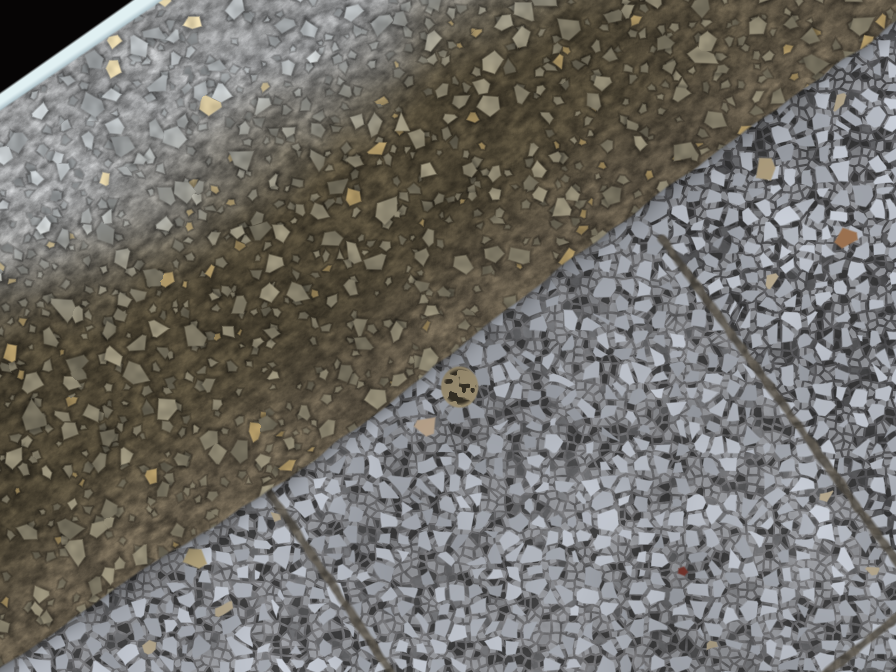
This texture is drawn by a Shadertoy shader. Its source:

```glsl
float hash(vec2 p) {
    return fract(sin(dot(p, vec2(127.1, 311.7))) * 43758.5);
}

vec2 hash2(vec2 p) {
    return vec2(hash(p), hash(p + 37.3));
}

float noise(vec2 p) {
    vec2 i = floor(p), f = fract(p);
    f = f * f * (3.0 - 2.0 * f);
    return mix(mix(hash(i), hash(i + vec2(1, 0)), f.x),
               mix(hash(i + vec2(0, 1)), hash(i + vec2(1, 1)), f.x), f.y);
}

float fbm(vec2 p) {
    float sum = 0.0, gain = 0.5;
    for (int i = 0; i < 4; i++) {
        sum += gain * noise(p);
        p = mat2(1.6, 1.2, -1.2, 1.6) * p + 7.1;
        gain *= 0.5;
    }
    return sum;
}

// Voronoi cell: x = distance to its border, y = random id
vec2 cell(vec2 p) {
    vec2 base = floor(p), nearest = vec2(0), home = vec2(0);
    float best = 9.0, border = 9.0;
    for (int k = 0; k < 9; k++) {
        vec2 g = base + vec2(k % 3 - 1, k / 3 - 1);
        vec2 r = g + 0.1 + 0.8 * hash2(g) - p;
        if (dot(r, r) < best) { best = dot(r, r); nearest = r; home = g; }
    }
    for (int k = 0; k < 25; k++) {
        vec2 g = home + vec2(k % 5 - 2, k / 5 - 2);
        vec2 r = g + 0.1 + 0.8 * hash2(g) - p;
        if (g != home) border = min(border, dot(0.5 * (r + nearest), normalize(r - nearest)));
    }
    return vec2(border, hash(home + 5.7));
}

// Irregular five-sided stone
float stone(vec2 p, float radius, float seed) {
    float d = -9.0;
    for (int i = 0; i < 5; i++) {
        float r = hash(vec2(seed * 91.0, float(i)));
        float a = 1.2566 * (float(i) + 0.7 * r) + seed * 6.28;
        d = max(d, dot(p, vec2(cos(a), sin(a))) - radius * (0.55 + 0.75 * fract(r * 7.0)));
    }
    return d;
}

// Scattered stones: x = signed distance, y = random id
vec2 scatter(vec2 p, float radius, float share) {
    vec2 base = floor(p), result = vec2(9, 0);
    for (int k = 0; k < 9; k++) {
        vec2 g = base + vec2(k % 3 - 1, k / 3 - 1);
        float id = hash(g + 13.1);
        float size = radius * (0.6 + 0.6 * hash(g + 2.9));
        float d = stone(p - g - hash2(g), size, id);
        if (hash(g + 8.3) < share && d < result.x) result = vec2(d, id);
    }
    return result;
}

float segment(vec2 p, vec2 a, vec2 b) {
    vec2 ab = b - a;
    return length(p - a - ab * clamp(dot(p - a, ab) / dot(ab, ab), 0.0, 1.0));
}

vec3 addStones(vec3 col, vec3 tint, vec2 p, float scale, float radius, float share) {
    vec2 s = scatter(p * scale, radius, share);
    col *= mix(0.78, 1.0, smoothstep(0.0, 0.16, s.x));
    vec3 face = tint * (0.78 + 0.38 * s.y) * (0.9 + 0.2 * noise(p * 90.0));
    face *= mix(vec3(1), vec3(1.08, 0.98, 0.78), step(0.9, s.y));
    return mix(col, face, 1.0 - smoothstep(-0.0025 * scale, 0.001 * scale, s.x));
}

vec3 curb(vec2 p, float height) {
    float light = smoothstep(0.34, 0.56, height + 0.08 * p.x + 0.12 * (fbm(p * 6.0) - 0.47));
    float lip = 1.0 - smoothstep(0.03, 0.2, height);
    vec3 col = mix(vec3(0.30, 0.27, 0.205), vec3(0.37, 0.335, 0.275), max(lip, smoothstep(0.8, 1.3, p.x)));
    col = mix(col, vec3(0.58, 0.585, 0.59), light);
    vec2 along = mat2(0.81, -0.586, 0.586, 0.81) * p;
    float grit = fbm(along * vec2(65.0, 100.0));
    col *= 0.55 + 0.95 * grit;
    col *= 0.86 + 0.3 * fbm(p * 9.0 + 4.0);
    vec3 tint = mix(vec3(0.54, 0.515, 0.435), vec3(0.71, 0.73, 0.74), light);
    col = addStones(col, tint * 0.87, p, 44.0, 0.29, 0.55);
    return addStones(col, tint, p + 0.37, 23.0, 0.30, 0.6);
}

vec3 terrazzo(vec2 p, float rightTile) {
    vec2 q = p + 0.008 * vec2(noise(p * 35.0), noise(p * 35.0 + 9.0));
    vec2 small = cell(q * 78.0), large = cell(q * 37.0 + 3.0);
    vec3 col = mix(vec3(0.43, 0.43, 0.44), vec3(0.33, 0.33, 0.34), rightTile);
    col *= 0.65 + 0.7 * fbm(p * 85.0);
    vec3 fleck = mix(vec3(0.17), vec3(0.64, 0.65, 0.67), smoothstep(0.2, 0.5, small.y));
    col = mix(col, fleck, 0.75 * smoothstep(0.06, 0.22, small.x));
    float gap = mix(0.03, 0.2, fract(large.y * 17.0));
    float shown = step(0.27 - 0.12 * rightTile, large.y);
    vec3 chip = vec3(0.73, 0.75, 0.785) * (0.82 + 0.24 * fract(large.y * 53.0));
    chip = mix(chip, vec3(0.69, 0.64, 0.54), step(0.985, large.y));
    col = mix(col, chip, shown * smoothstep(gap, gap + 0.11, large.x));
    return col * (0.85 + 0.26 * fbm(p * 5.0 + 2.0));
}

vec3 accent(vec3 col, vec3 tint, vec2 p, vec2 centre, float radius) {
    float d = stone(p - centre, radius, hash(centre));
    return mix(col, tint, 1.0 - smoothstep(-0.002, 0.002, d));
}

vec3 seam(vec3 col, vec2 p, vec2 a, vec2 b) {
    float d = segment(p, a, b) + 0.004 * (noise(p * 70.0) - 0.5);
    vec3 grout = vec3(0.34, 0.32, 0.285) * (0.75 + 0.5 * noise(p * 130.0));
    return mix(col, grout, 0.9 * (1.0 - smoothstep(0.003, 0.009, d)));
}

void mainImage(out vec4 fragColor, in vec2 fragCoord) {
    vec2 p = fragCoord / iResolution.y;
    float bow = (p.x - 0.5) / 0.25;
    float height = 0.81 * (p.y - 0.003 - 0.722 * p.x + 0.024 * exp(-bow * bow));
    height += 0.006 * (noise(p * 28.0) - 0.5);

    // Floor tiles, joints and coloured chips
    float rightTile = smoothstep(-0.005, 0.005, p.y - 0.627 + 1.373 * (p.x - 0.998));
    vec3 col = terrazzo(p, rightTile);
    col = accent(col, vec3(0.70, 0.62, 0.53), p, vec2(0.632, 0.367), 0.014);
    col = accent(col, vec3(0.60, 0.44, 0.31), p, vec2(1.259, 0.645), 0.015);
    col = accent(col, vec3(0.66, 0.60, 0.48), p, vec2(1.137, 0.748), 0.014);
    col = accent(col, vec3(0.69, 0.63, 0.48), p, vec2(0.288, 0.167), 0.015);
    col = accent(col, vec3(0.43, 0.20, 0.17), p, vec2(1.016, 0.149), 0.006);
    col = seam(col, p, vec2(0.985, 0.645), vec2(1.34, 0.158));
    col = seam(col, p, vec2(0.403, 0.265), vec2(0.585, -0.005));
    col = seam(col, p, vec2(1.34, 0.086), vec2(1.225, -0.006));

    // Pitted round pebble
    float disc = length((p - vec2(0.684, 0.424)) * vec2(1.05, 0.95));
    float pits = smoothstep(0.52, 0.64, noise(p * 155.0));
    vec3 pebble = mix(vec3(0.59, 0.54, 0.43), vec3(0.20, 0.18, 0.14), pits * smoothstep(0.028, 0.021, disc));
    col = mix(col, pebble, 1.0 - smoothstep(0.027, 0.031, disc));

    // Curb with a soft contact shadow
    col *= 1.0 - 0.32 * exp(-max(-height, 0.0) * 70.0);
    col = mix(col, curb(p, height), smoothstep(-0.002, 0.003, height));

    // Bright metal strip and dark corner
    float strip = p.y - 0.835 - 0.68 * p.x;
    vec3 metal = mix(vec3(0.68, 0.76, 0.79), vec3(0.88, 0.94, 0.95), smoothstep(0.0, 0.012, strip));
    col = mix(col, metal, smoothstep(-0.002, 0.003, strip));
    col = mix(col, vec3(0.025, 0.02, 0.02), smoothstep(-0.002, 0.004, p.y - 0.86 - 0.70 * p.x));
    fragColor = vec4(clamp(col, 0.0, 1.0), 1.0);
}
```
